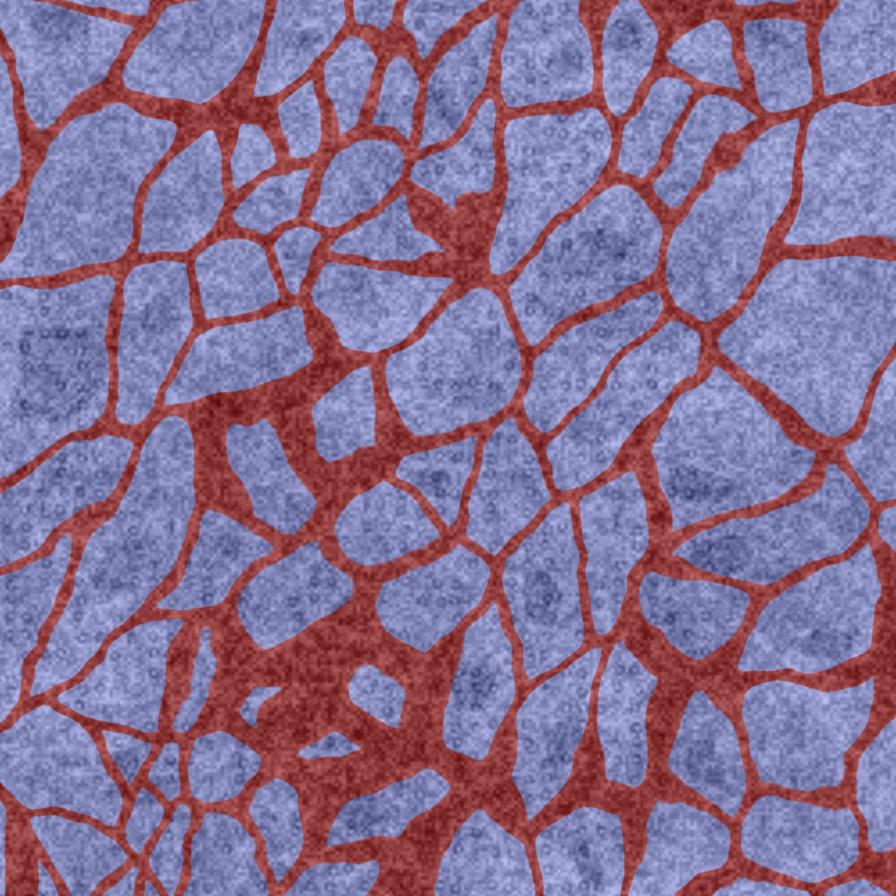
Write a WebGL 1 fragment shader that draws this texture.

```glsl
precision highp float;
// Tinted micrograph of packed tissue: blue cells parted by red membranes.
// Cells are Voronoi regions of a grid whose tiles are split unevenly; rounded
// wall distances give the membranes, layered noise and rings give the grain.

uniform vec2 u_resolution;

const vec3 CELL_BLUE = vec3(0.528, 0.547, 0.747);
const vec3 MEMBRANE_RED = vec3(0.590, 0.260, 0.260);
const float TILES = 3.4;                    // coarse tiles across the canvas
const vec2 STRETCH = vec2(0.8, 1.25);       // along and across the cell axis
const float AXIS_ANGLE = 1.0;
const float JITTER = 0.9;
const float HALF_WIDTH = 0.0062;
const float EXTRA_WIDTH = 0.017;            // swelling of thick patches
const float EDGE_SOFTNESS = 0.0016;
const float VESICLE_GRID = 50.0;
const float ORGANELLE_CHANCE = 0.35;

float hash(vec2 p) {
  vec3 q = fract(p.xyx * vec3(0.1031, 0.1030, 0.0973));
  q += dot(q, q.yzx + 33.33);
  return fract((q.x + q.y) * q.z);
}

float noise(vec2 p) {
  vec2 i = floor(p), f = fract(p);
  f = f * f * (3.0 - 2.0 * f);
  return mix(mix(hash(i), hash(i + vec2(1, 0)), f.x),
             mix(hash(i + vec2(0, 1)), hash(i + vec2(1, 1)), f.x), f.y);
}

vec2 noise2(vec2 p) {
  return vec2(noise(p), noise(p + 57.0)) - 0.5;
}

// Sites per side in a coarse tile: few make large cells, many small ones.
float splits(vec2 tile) {
  float h = hash(tile + 17.0);
  return h < 0.34 ? 1.0 : h < 0.64 ? 2.0 : h < 0.82 ? 3.0 : 4.0;
}

vec2 neighbour(int k) {
  return vec2(mod(float(k), 3.0), floor((float(k) + 0.01) / 3.0)) - 1.0;
}

vec2 subTile(int s, float n) {
  return floor(vec2(mod(float(s) + 0.01, n), (float(s) + 0.01) / n));
}

vec2 site(vec2 tile, vec2 sub, float n) {
  vec2 key = tile * 7.0 + sub;
  vec2 shift = JITTER * (vec2(hash(key), hash(key + 91.0)) - 0.5);
  return tile + (sub + 0.5 + shift) / n;
}

// Rounded distance to the cell wall, in canvas units.
float wallDistance(vec2 q, out vec2 nearest, out vec2 cellKey, out float cellSplits) {
  vec2 home = floor(q);
  float best = 100.0;
  for (int k = 0; k < 9; k++) {
    vec2 tile = home + neighbour(k);
    float n = splits(tile);
    for (int s = 0; s < 16; s++) {
      if (float(s) >= n * n) break;
      vec2 sub = subTile(s, n);
      vec2 offset = site(tile, sub, n) - q;
      float d = dot(offset, offset);
      if (d < best) {
        best = d;
        nearest = offset;
        cellKey = tile * 7.0 + sub;
        cellSplits = n;
      }
    }
  }
  float sharpness = 110.0 + 60.0 * cellSplits;
  float sum = 1e-9;
  for (int k = 0; k < 9; k++) {
    vec2 tile = home + neighbour(k);
    float n = splits(tile);
    for (int s = 0; s < 16; s++) {
      if (float(s) >= n * n) break;
      vec2 offset = site(tile, subTile(s, n), n) - q;
      vec2 gap = offset - nearest;
      if (dot(gap, gap) < 1e-6) continue;
      vec2 normal = normalize(gap);
      float d = dot(0.5 * (offset + nearest), normal);
      sum += exp(-sharpness * d / (TILES * length(normal * STRETCH)));
    }
  }
  return -log(sum) / sharpness;
}

// Dark rings scattered through the cytoplasm.
float vesicles(vec2 p) {
  vec2 g = p * VESICLE_GRID, id = floor(g);
  vec2 center = 0.5 + 0.3 * (vec2(hash(id), hash(id + 31.0)) - 0.5);
  float ring = abs(length(fract(g) - center) - 0.22);
  return step(0.45, hash(id + 73.0)) * (1.0 - smoothstep(0.04, 0.18, ring));
}

void main() {
  float side = min(u_resolution.x, u_resolution.y);
  vec2 p = gl_FragCoord.xy / side;
  vec2 axis = vec2(cos(AXIS_ANGLE), sin(AXIS_ANGLE));
  vec2 bent = p + 0.09 * noise2(p * 4.0) + 0.030 * noise2(p * 14.0)
            + 0.007 * noise2(p * 50.0);
  vec2 along = vec2(dot(bent, axis), dot(bent, vec2(-axis.y, axis.x)));

  // Membranes, swollen in patches
  vec2 nearest, cellKey;
  float cellSplits;
  float wall = wallDistance(along * STRETCH * TILES + 20.0, nearest, cellKey, cellSplits);
  float swelling = smoothstep(0.55, 0.9, noise(p * 8.0 + 40.0));
  float depth = HALF_WIDTH + EXTRA_WIDTH * swelling - wall;
  float soft = max(EDGE_SOFTNESS, 0.7 / side);
  float membrane = smoothstep(-soft, soft, depth);

  // Grain shared by both tints
  float grain = 0.19 * (noise(p * 250.0) - 0.5) + 0.14 * (noise(p * 115.0 + 9.0) - 0.5)
              + 0.08 * (noise(p * 45.0) - 0.5);

  // Cytoplasm: soft shading, filaments, vesicles and striped organelles
  float shade = 0.09 * (noise(p * 9.0 + 5.0) - 0.5);
  float fibrous = smoothstep(0.5, 0.75, noise(p * 4.0 + 80.0));
  shade += 0.09 * fibrous * (noise(along * vec2(9.0, 110.0)) - 0.5);
  shade -= 0.09 * vesicles(p) * smoothstep(0.35, 0.65, noise(p * 3.5 + 12.0));
  vec2 offset = nearest / (STRETCH * TILES);
  float radius = 0.19 / (cellSplits * TILES);
  float rim = length(offset) - radius;
  float organelle = step(hash(cellKey + 5.0), ORGANELLE_CHANCE)
                  * (1.0 - smoothstep(-0.004, 0.004, rim));
  float cristae = sin(offset.y * 500.0 + 5.0 * noise(p * 40.0));
  shade -= organelle * (0.1 + 0.025 * cristae);

  // Membrane cores are darker than their borders
  float core = 0.05 * smoothstep(0.0, 0.014, depth);
  vec3 color = mix(CELL_BLUE + shade, MEMBRANE_RED - core, membrane) + grain;
  gl_FragColor = vec4(color, 1.0);
}
```
